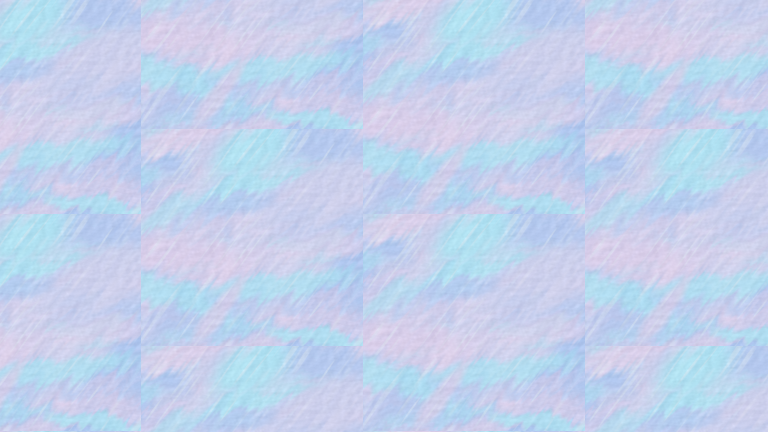
Write a Shadertoy shader that draws this pattern.

```glsl
// Pastel brushed-paint tiles in staggered columns, with slanted bristle marks and paper grain.

// Layout, in canvas heights
const vec2 TILE = vec2(0.5139, 0.5023);
const vec2 SEAM = vec2(0.3264, 0.7014);   // one tile corner
const float COLUMN_DROP = 0.1968;         // shift of every other column

// Paint
const vec3 BLUE  = vec3(0.69, 0.78, 0.935);
const vec3 LILAC = vec3(0.80, 0.815, 0.925);
const vec3 PINK  = vec3(0.865, 0.805, 0.91);
const vec3 CYAN  = vec3(0.675, 0.885, 0.945);
const vec3 CHALK = vec3(0.86, 0.90, 0.94);

// Brush and paper
const vec2 BRISTLE_DIR = vec2(0.588, 0.809);
const float BRISTLE_REACH = 0.11;         // raggedness of paint edges
const float BRISTLE_SHADE = 0.055;
const float HAIR_AMOUNT = 0.45;
const float GRAIN_SCALE = 48.0;
const float GRAIN_DEPTH = 0.085;
const int SAMPLES = 2;                    // per axis

float hash(vec2 p) {
    vec3 q = fract(p.xyx * vec3(0.1031, 0.1030, 0.0973));
    q += dot(q, q.yzx + 33.33);
    return fract((q.x + q.y) * q.z);
}

float noise(vec2 p) {
    vec2 i = floor(p), f = fract(p);
    f = f * f * (3.0 - 2.0 * f);
    return mix(mix(hash(i), hash(i + vec2(1, 0)), f.x),
               mix(hash(i + vec2(0, 1)), hash(i + vec2(1, 1)), f.x), f.y);
}

float fbm(vec2 p) {
    float sum = 0.0, amp = 0.533;
    for (int i = 0; i < 4; i++) {
        sum += amp * noise(p);
        p = mat2(1.6, 1.2, -1.2, 1.6) * p + 7.3;
        amp *= 0.5;
    }
    return sum;
}

// Soft elliptical dab, turned by an angle
void dab(inout vec3 col, vec2 p, vec2 centre, vec2 radius, float angle, vec3 paint, float cover) {
    float c = cos(angle), s = sin(angle);
    vec2 d = mat2(c, -s, s, c) * (p - centre) / radius;
    col = mix(col, paint, cover * (1.0 - smoothstep(0.45, 1.25, length(d))));
}

vec3 paintTile(vec2 uv) {
    // Bristle coordinates: along and across the stroke
    vec2 b = vec2(dot(uv, BRISTLE_DIR), dot(uv, vec2(BRISTLE_DIR.y, -BRISTLE_DIR.x)));
    b.y += 0.012 * noise(uv * 5.0);
    float coarse = noise(b * vec2(4.0, 34.0) + 40.0);
    float fine = noise(b * vec2(7.0, 95.0) + 80.0);

    // Ragged paint edges
    vec2 p = uv + BRISTLE_DIR * BRISTLE_REACH * (0.6 * coarse + 0.4 * fine - 0.5);
    p += 0.07 * (vec2(fbm(uv * 5.0), fbm(uv * 5.0 + 19.0)) - 0.5);

    // Mottled ground with loose sideways sweeps
    vec3 col = mix(BLUE, LILAC, smoothstep(0.28, 0.62, fbm(p * vec2(3.0, 5.0) + 3.0)));
    float sweep = fbm(vec2(p.x * 2.5, (p.y - 0.18 * p.x) * 12.0) + 11.0);
    col = mix(col, PINK, 0.5 * smoothstep(0.52, 0.72, sweep));
    col = mix(col, CYAN, 0.5 * smoothstep(0.46, 0.28, sweep));

    // Upper part
    dab(col, p, vec2(0.82, 0.93), vec2(0.28, 0.12), -0.2, BLUE, 0.8);
    dab(col, p, vec2(0.14, 0.94), vec2(0.22, 0.07), 0.2, PINK, 0.7);
    dab(col, p, vec2(0.50, 0.89), vec2(0.23, 0.12), 0.6, CYAN, 0.9);
    dab(col, p, vec2(0.90, 0.76), vec2(0.22, 0.10), 0.1, LILAC, 0.7);
    dab(col, p, vec2(0.42, 0.66), vec2(0.22, 0.08), 0.3, BLUE, 0.7);
    vec2 bowed = p + vec2(0.0, 0.9 * (p.x - 0.5) * (p.x - 0.5));
    dab(col, bowed, vec2(0.47, 0.75), vec2(0.27, 0.035), 0.3, CYAN, 0.8);
    // Middle
    dab(col, p, vec2(0.76, 0.62), vec2(0.26, 0.12), 0.2, LILAC, 0.75);
    dab(col, p, vec2(0.12, 0.60), vec2(0.22, 0.045), 0.5, CYAN, 0.6);
    dab(col, p, vec2(0.24, 0.42), vec2(0.36, 0.09), -0.1, PINK, 0.75);
    dab(col, p, vec2(0.82, 0.46), vec2(0.30, 0.07), 0.1, PINK, 0.6);
    // Lower part
    dab(col, p, vec2(0.62, 0.28), vec2(0.40, 0.06), 0.1, CYAN, 0.75);
    dab(col, p, vec2(0.14, 0.23), vec2(0.30, 0.08), -0.4, CYAN, 0.75);
    dab(col, p, vec2(0.18, 0.08), vec2(0.26, 0.07), -0.2, BLUE, 0.5);
    dab(col, p, vec2(0.35, 0.16), vec2(0.22, 0.04), 0.95, PINK, 0.7);
    dab(col, p, vec2(0.75, 0.13), vec2(0.32, 0.04), 0.0, PINK, 0.5);
    dab(col, p, vec2(0.80, 0.04), vec2(0.30, 0.04), -0.1, CYAN, 0.8);

    // Bristle shading, then pale hairs in patches
    col += BRISTLE_SHADE * (0.5 * coarse + 0.5 * fine - 0.5) * vec3(1.2, 0.9, 0.4);
    float hair = smoothstep(0.64, 0.92, noise(b * vec2(5.0, 80.0) + 130.0));
    col = mix(col, CHALK, HAIR_AMOUNT * hair * smoothstep(0.3, 0.65, fbm(uv * 4.0 + 60.0)));

    // Embossed paper, lit from the upper left
    vec2 g = uv * GRAIN_SCALE * vec2(0.7, 1.0);
    return col + GRAIN_DEPTH * (fbm(g) - fbm(g + vec2(-0.35, 0.35)));
}

vec3 tiledPaint(vec2 p) {
    p -= SEAM;
    float column = floor(p.x / TILE.x);
    p.y += COLUMN_DROP * mod(column, 2.0);
    return paintTile(fract(p / TILE));
}

void mainImage(out vec4 fragColor, in vec2 fragCoord) {
    // Supersample to smooth seams and hairs
    vec3 col = vec3(0.0);
    for (int i = 0; i < SAMPLES * SAMPLES; i++) {
        vec2 jitter = (vec2(i % SAMPLES, i / SAMPLES) + 0.5) / float(SAMPLES) - 0.5;
        col += tiledPaint((fragCoord + jitter) / iResolution.y);
    }
    fragColor = vec4(col / float(SAMPLES * SAMPLES), 1.0);
}
```
